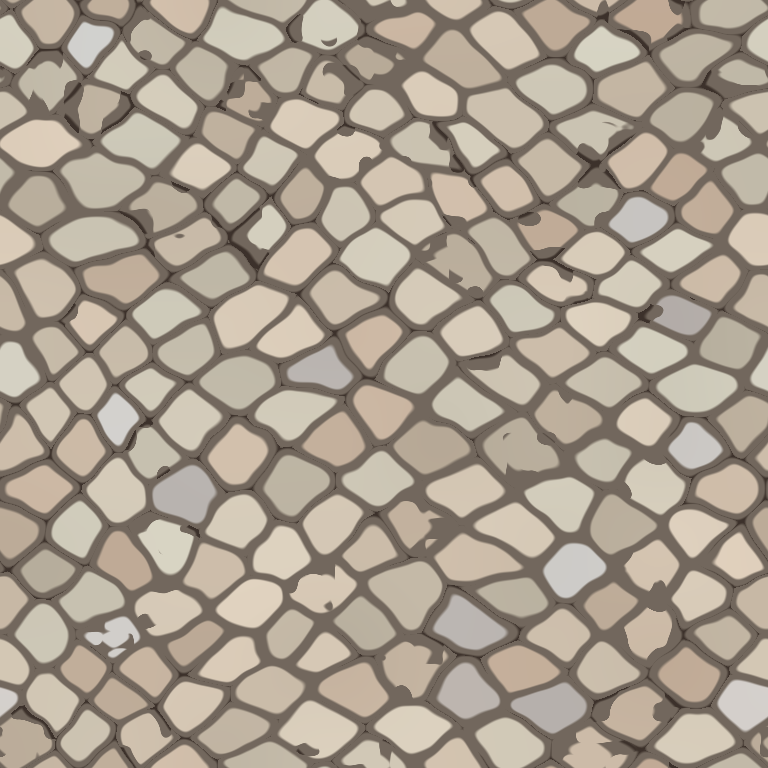
Reproduce this texture procedurally as a Shadertoy shader.

```glsl
#define COUNT vec2(9.0, 11.0)   // whole repeats of the diagonal lattice
#define JITTER 0.46             // scatter of the stone centres
#define BEND 0.9                // sway of the rows
#define JOINT 0.088             // half width of a joint, in cells
#define ROUNDING 21.0           // higher gives sharper corners
#define SOFT 0.026              // edge softness, in cells
#define TAN_STONE vec3(0.725, 0.662, 0.588)
#define CREAM_STONE vec3(0.862, 0.828, 0.758)
#define MORTAR vec3(0.447, 0.405, 0.364)
#define GAP vec3(0.235, 0.192, 0.167)

vec3 hash3(vec2 p) {
    vec3 a = fract(p.xyx * vec3(0.1031, 0.1030, 0.0973));
    a += dot(a, a.yxz + 33.33);
    return fract((a.xxy + a.yzz) * a.zyx);
}

// Value noise that wraps after one canvas
float noise(vec2 uv, float period, float seed) {
    vec2 p = uv * period;
    vec2 i = floor(p), f = fract(p);
    f = f * f * (3.0 - 2.0 * f);
    vec2 a = mod(i, period) + seed, b = mod(i + 1.0, period) + seed;
    return mix(mix(hash3(a).x, hash3(vec2(b.x, a.y)).x, f.x),
               mix(hash3(vec2(a.x, b.y)).x, hash3(b).x, f.x), f.y);
}

// Random values of a lattice cell, equal on opposite canvas edges
vec3 stoneHash(vec2 cell, float seed) {
    vec2 key = mod(vec2(cell.x - cell.y, cell.x + cell.y), 2.0 * COUNT);
    return hash3(key + seed);
}

vec2 stoneCentre(vec2 cell) {
    return cell + 0.5 + JITTER * (stoneHash(cell, 7.0).xy - 0.5);
}

// Nearest stone; distances to its rounded outline (x) and the joint line (y)
vec2 stoneDistance(vec2 q, out vec2 stone) {
    vec2 base = floor(q);
    float nearest = 1e5;
    for (int y = -1; y <= 1; y++)
    for (int x = -1; x <= 1; x++) {
        vec2 cell = base + vec2(x, y);
        vec2 toCentre = stoneCentre(cell) - q;
        float d = dot(toCentre, toCentre);
        if (d < nearest) { nearest = d; stone = cell; }
    }
    vec2 centre = stoneCentre(stone);
    float sum = 0.0, joint = 1e5;
    for (int y = -1; y <= 1; y++)
    for (int x = -1; x <= 1; x++) {
        if (x == 0 && y == 0) continue;
        vec2 other = stoneCentre(stone + vec2(x, y));
        vec2 normal = normalize(other - centre);
        float edge = dot(0.5 * (centre + other) - q, normal);
        sum += exp(-ROUNDING * edge);
        joint = min(joint, edge + 0.022 * abs(normal.y));
    }
    return vec2(-log(sum) / ROUNDING, joint);
}

vec3 stoneColour(vec2 stone) {
    vec3 h = stoneHash(stone, 61.0);
    vec3 colour = mix(TAN_STONE, CREAM_STONE, h.x);
    colour += (h.y - 0.5) * vec3(0.045, -0.012, -0.025);
    float grey = smoothstep(0.88, 0.95, h.z);
    return mix(colour, vec3(dot(colour, vec3(0.333))) + vec3(0.0, 0.0, 0.01), 0.7 * grey);
}

void mainImage(out vec4 fragColor, in vec2 fragCoord) {
    vec2 uv = fragCoord / iResolution.xy;
    float soft = max(SOFT, 0.9 * length(COUNT) / iResolution.y);

    // Diagonal lattice with swaying rows and uneven edges
    vec2 q = vec2(dot(uv, COUNT), dot(uv, COUNT * vec2(-1.0, 1.0)));
    q += BEND * (vec2(noise(uv, 4.0, 11.0), noise(uv, 4.0, 47.0)) - 0.5);
    q += 0.13 * (vec2(noise(uv, 34.0, 83.0), noise(uv, 34.0, 131.0)) - 0.5);

    vec2 stone;
    vec2 d = stoneDistance(q, stone);
    vec3 h = stoneHash(stone, 29.0);

    // Chipped outlines on a few stones
    float chip = smoothstep(0.58, 0.72, noise(uv, 42.0, 173.0)) * step(0.78, h.x);
    float outline = d.x - JOINT - 0.055 * (h.y - 0.5) - 0.17 * chip;

    // Deep gaps open and close along the joints
    float depth = 0.6 * noise(uv, 5.0, 211.0) + 0.4 * noise(uv, 19.0, 257.0);
    float gapWidth = mix(-0.06, 0.075, smoothstep(0.18, 0.62, depth));
    float gap = min(d.y, d.x + 0.035) - gapWidth;
    gap = max(gap, 0.035 - (outline + 0.075) * -1.0);

    vec3 colour = mix(GAP, MORTAR, smoothstep(-soft, soft, gap));
    vec3 face = stoneColour(stone) + 0.025 * (noise(uv, 7.0, 307.0) - 0.5);
    colour = mix(colour, face, smoothstep(-soft, soft, outline));
    fragColor = vec4(colour, 1.0);
}
```
